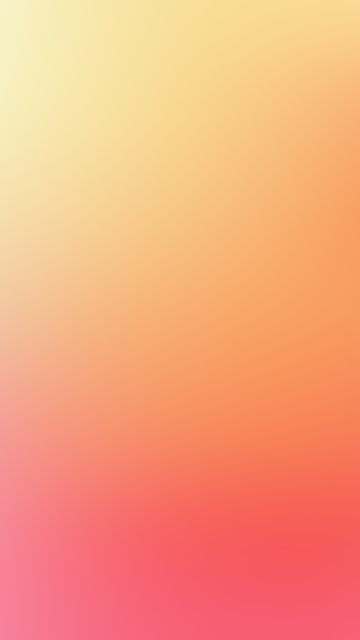
Give the GLSL for this background, as a Shadertoy shader.

```glsl
// Soft mesh gradient: cream upper left, orange right side, coral and pink base.

// Smooth cubic blend through four neighbouring colours.
vec3 catmullRom(vec3 a, vec3 b, vec3 c, vec3 d, float t) {
    vec3 slope = 0.5 * (c - a);
    vec3 square = a - 2.5 * b + 2.0 * c - 0.5 * d;
    vec3 cube = 0.5 * (d - a) + 1.5 * (b - c);
    return b + t * (slope + t * (square + t * cube));
}

// Vertical ramp with evenly spaced stops, from bottom to top.
vec3 ramp(vec3 stops[7], float height) {
    float s = clamp(height, 0.0, 1.0) * 6.0;
    int i = min(int(s), 5);
    return catmullRom(stops[max(i - 1, 0)], stops[i], stops[i + 1],
                      stops[min(i + 2, 6)], s - float(i));
}

// Parabola through the left, centre and right colours.
vec3 blendAcross(vec3 left, vec3 centre, vec3 right, float x) {
    return left * (1.0 - x) * (1.0 - 2.0 * x)
         + centre * 4.0 * x * (1.0 - x)
         + right * x * (2.0 * x - 1.0);
}

void mainImage(out vec4 fragColor, in vec2 fragCoord) {
    vec2 uv = fragCoord / iResolution.xy;

    // Pink to cream
    vec3 leftStops[7] = vec3[7](
        vec3(0.97, 0.51, 0.61), vec3(0.97, 0.53, 0.59),
        vec3(0.96, 0.62, 0.59), vec3(0.95, 0.765, 0.63),
        vec3(0.965, 0.87, 0.68), vec3(0.97, 0.935, 0.745),
        vec3(0.97, 0.953, 0.785));

    // Coral to pale gold
    vec3 centreStops[7] = vec3[7](
        vec3(0.97, 0.38, 0.47), vec3(0.97, 0.385, 0.385),
        vec3(0.97, 0.555, 0.388), vec3(0.97, 0.675, 0.44),
        vec3(0.97, 0.772, 0.518), vec3(0.973, 0.84, 0.57),
        vec3(0.973, 0.878, 0.61));

    // Red through orange to gold
    vec3 rightStops[7] = vec3[7](
        vec3(0.97, 0.38, 0.463), vec3(0.965, 0.365, 0.355),
        vec3(0.97, 0.50, 0.35), vec3(0.97, 0.60, 0.373),
        vec3(0.973, 0.627, 0.392), vec3(0.976, 0.706, 0.463),
        vec3(0.984, 0.847, 0.588));

    vec3 color = blendAcross(ramp(leftStops, uv.y), ramp(centreStops, uv.y),
                             ramp(rightStops, uv.y), uv.x);
    fragColor = vec4(clamp(color, 0.0, 1.0), 1.0);
}
```
